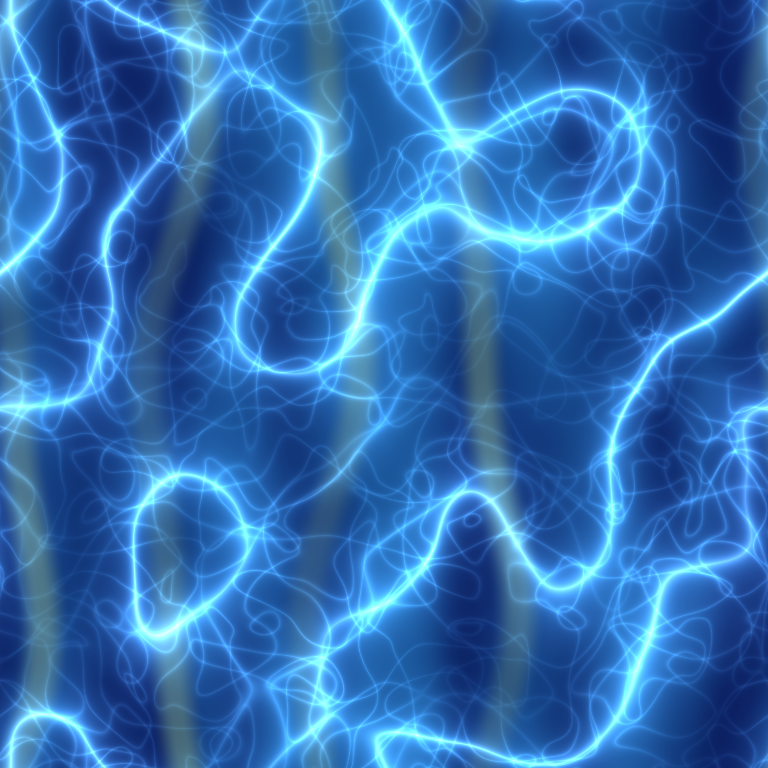
This texture is drawn by a three.js fragment shader. Its source:

```glsl
varying vec2 vUv;

const float TAU = 6.2832;

float hash(vec2 p) {
  vec3 q = fract(p.xyx * vec3(0.1031, 0.1030, 0.0973));
  q += dot(q, q.yzx + 33.33);
  return fract((q.x + q.y) * q.z);
}

vec2 latticeGradient(vec2 cell, vec2 period, float seed) {
  float angle = TAU * hash(mod(cell, period) + seed * 17.3 + 3.0);
  return vec2(cos(angle), sin(angle));
}

// Tiling gradient noise: value in x, slope in yz
vec3 noise(vec2 p, vec2 period, float seed) {
  p *= period;
  vec2 i = floor(p), f = p - i;
  vec2 u = f * f * f * (f * (f * 6.0 - 15.0) + 10.0);
  vec2 du = 30.0 * f * f * (f * (f - 2.0) + 1.0);
  vec2 e = vec2(1.0, 0.0);
  vec2 ga = latticeGradient(i, period, seed);
  vec2 gb = latticeGradient(i + e.xy, period, seed);
  vec2 gc = latticeGradient(i + e.yx, period, seed);
  vec2 gd = latticeGradient(i + e.xx, period, seed);
  float a = dot(ga, f), b = dot(gb, f - e.xy);
  float c = dot(gc, f - e.yx), d = dot(gd, f - e.xx);
  float k = a - b - c + d;
  float value = a + u.x * (b - a) + u.y * (c - a) + u.x * u.y * k;
  vec2 slope = ga + u.x * (gb - ga) + u.y * (gc - ga) + u.x * u.y * (ga - gb - gc + gd)
             + du * (u.yx * k + vec2(b, c) - a);
  return vec3(value, slope);
}

vec2 warp(vec2 p, float freq, float seed) {
  return vec2(noise(p, vec2(freq), seed).x, noise(p, vec2(freq), seed + 0.5).x);
}

// Approximate distance to a noise contour; flat spots swell into knots
float arcDistance(vec2 p, float freq, float level, float seed) {
  vec3 n = noise(p, vec2(freq), seed);
  return abs(n.x - level) / (0.7 * length(n.yz) + 0.35) / freq;
}

// Meandering vertical ribbons of pale light
float ribbons(vec2 p) {
  float sum = 0.0;
  for (int i = 0; i < 4; i++) {
    float k = float(i);
    float centre = 0.02 + 0.205 * k + 0.03 * sin(TAU * p.y + k * 2.1)
                 + 0.012 * sin(2.0 * TAU * p.y + k * 4.0);
    float offset = abs(fract(p.x - centre + 0.5) - 0.5);
    float fade = 0.7 + 0.3 * sin(TAU * p.y + k * 1.7);
    sum += fade * smoothstep(0.036, 0.004, offset);
  }
  return min(sum, 1.0);
}

void main() {
  vec2 uv = vUv;

  // Dark backdrop with upright streaks
  float streak = noise(uv + 0.03 * warp(uv, 2.0, 1.0), vec2(9.0, 2.0), 2.0).x;
  float pool = noise(uv, vec2(3.0, 2.0), 3.0).x;
  float shade = 0.8 * streak + 0.6 * pool - 0.2 * cos(TAU * uv.x);
  vec3 color = mix(vec3(0.03, 0.10, 0.35), vec3(0.09, 0.31, 0.57), smoothstep(-0.5, 0.45, shade));
  color = mix(color, vec3(0.37, 0.50, 0.47), 0.7 * ribbons(uv));

  // Main discharge
  vec2 bent = uv + 0.13 * warp(uv, 3.0, 4.0) + 0.012 * warp(uv, 11.0, 5.0);
  float trunk = arcDistance(bent, 3.0, 0.05, 6.0);
  float power = 0.8 + 0.7 * noise(uv, vec2(4.0), 7.0).x;
  float core = power * exp(-trunk / 0.0042);
  float light = 0.85 * core + power * (0.5 * exp(-trunk / 0.013) + 0.42 * exp(-trunk / 0.045));

  // Secondary branch, strongest in patches
  vec2 curled = uv + 0.09 * warp(uv, 4.0, 8.0) + 0.01 * warp(uv, 13.0, 9.0);
  float branch = arcDistance(curled, 4.0, -0.07, 10.0);
  float patchiness = smoothstep(-0.15, 0.4, noise(uv, vec2(3.0), 11.0).x);
  light += (0.2 + 0.7 * patchiness) * (0.6 * exp(-branch / 0.003) + 0.28 * exp(-branch / 0.022));

  // Fine filaments gathering around the trunk
  float nearby = exp(-trunk / 0.035);
  for (int i = 0; i < 5; i++) {
    float k = float(i), freq = 5.0 + 2.0 * k;
    vec2 p = uv + 0.07 * warp(uv, 4.0 + k, 12.0 + k) + 0.006 * warp(uv, 17.0, 20.0 + k);
    float thread = arcDistance(p, freq, 0.12, 30.0 + k);
    float strength = 0.07 + 0.1 * patchiness + 0.4 * nearby;
    light += strength * (exp(-thread / 0.0018) + 0.2 * exp(-thread / 0.009));
  }

  color += vec3(0.25, 0.48, 0.62) * light;
  color += vec3(0.22, 0.16, 0.10) * core * core;
  gl_FragColor = vec4(min(color, 1.0), 1.0);
}
```
